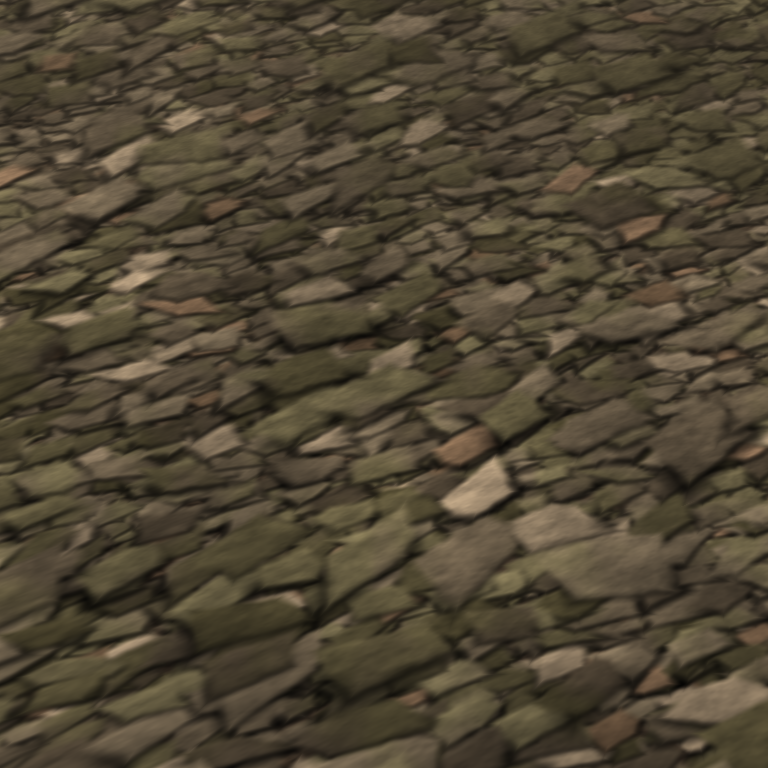
Reproduce this texture procedurally as a Shadertoy shader.

```glsl
// A slope of broken, mossy slate chips receding into the distance.
// Layers of jittered cells hold random slanted slabs, painted one over another,
// each with a soft shadow below it, a gently lit face and streaky grain.

#define TILT 0.47
#define STRETCH 2.2
#define RECEDE 1.3
#define SOFTNESS 0.0046
#define SHADOW 0.80
#define MOSS 0.60
#define GRAIN 0.50
#define EXPOSURE 1.08
#define LAYERS 6

float hash(vec2 p) {
    vec3 q = fract(vec3(p.xyx) * 0.1031);
    q += dot(q, q.yzx + 33.33);
    return fract((q.x + q.y) * q.z);
}

float noise(vec2 p) {
    vec2 i = floor(p), f = fract(p);
    f = f * f * (3.0 - 2.0 * f);
    return mix(mix(hash(i), hash(i + vec2(1, 0)), f.x),
               mix(hash(i + vec2(0, 1)), hash(i + vec2(1, 1)), f.x), f.y);
}

float fbm(vec2 p) {
    return 0.55 * noise(p) + 0.3 * noise(p * 2.1 + 7.0) + 0.15 * noise(p * 4.3 + 3.0);
}

// Turns a point clockwise by an angle
vec2 turn(vec2 p, float a) {
    return vec2(cos(a) * p.x + sin(a) * p.y, cos(a) * p.y - sin(a) * p.x);
}

// Signed distance to a skewed four-sided slab with one corner broken off
float slab(vec2 p, vec2 seed, float radius) {
    float d = length(p) - 0.95;
    float skew = 0.9 * (hash(seed + 5.7) - 0.35);
    for (int k = 0; k < 5; k++) {
        float h = hash(seed + float(k) * 3.17 + 11.0);
        float side = 1.5708 * float(k) + (h - 0.5) * 0.55;
        // The short ends lean, the long sides stay along the bedding
        side += (k == 0 || k == 2) ? skew : 0.0;
        float reach = radius * (0.75 + 0.45 * fract(h * 17.0));
        if (k == 4) {
            side = 6.283 * h;
            reach = radius * 1.05;
        }
        d = max(d, dot(p, vec2(cos(side), sin(side))) - reach);
    }
    return d;
}

// Grey-brown stone, partly mossy, with a few pale or pinkish chips
vec3 stoneColour(vec2 seed, float patches) {
    float kind = hash(seed + 41.3), tone = hash(seed + 27.9);
    vec3 c = mix(vec3(0.24, 0.205, 0.16), vec3(0.44, 0.385, 0.305), tone);
    vec3 moss = mix(vec3(0.23, 0.215, 0.125), vec3(0.40, 0.375, 0.25), tone);
    c = mix(c, moss, MOSS * smoothstep(0.35, 0.65, patches + 0.5 * (hash(seed + 63.1) - 0.5)));
    if (kind > 0.93) c = mix(vec3(0.46, 0.40, 0.32), vec3(0.60, 0.52, 0.42), tone);
    else if (kind > 0.89) c = mix(vec3(0.36, 0.285, 0.21), vec3(0.48, 0.38, 0.29), tone);
    return c;
}

void mainImage(out vec4 fragColor, in vec2 fragCoord) {
    vec2 uv = fragCoord / iResolution.xy;

    // Ground plane: chips shrink and flatten toward the top
    float depth = 1.0 + RECEDE * uv.y;
    vec2 ground = vec2((uv.x - 0.5) * depth, uv.y + 0.9 * uv.y * uv.y);
    ground.y += 0.35 * (uv.x - 0.5) * uv.y;
    vec2 lie = turn(ground, TILT);

    // Surface detail shared by all layers
    float streaks = fbm(lie * vec2(22.0, 70.0) + 20.0);
    float patches = fbm(ground * 6.0 + 50.0);
    vec2 wobble = vec2(noise(lie * 40.0), noise(lie * 40.0 + 90.0)) - 0.5;

    // Brown earth and crumbs between the chips
    vec3 col = vec3(0.27, 0.22, 0.17) * (0.3 + 1.3 * streaks);

    float sizes[LAYERS] = float[LAYERS](0.027, 0.032, 0.038, 0.046, 0.058, 0.086);
    float shares[LAYERS] = float[LAYERS](0.9, 0.8, 0.65, 0.50, 0.30, 0.16);

    for (int i = 0; i < LAYERS; i++) {
        float size = sizes[i];
        vec2 grid = lie / (size * vec2(STRETCH, 1.0)) + 7.37 * float(i) + 60.0;
        vec2 home = floor(grid);
        float soft = SOFTNESS * depth / size;
        for (int y = -1; y <= 1; y++)
        for (int x = -1; x <= 1; x++) {
            vec2 cell = home + vec2(x, y);
            vec2 seed = cell + 131.0 * float(i);
            if (hash(seed + 2.3) > shares[i]) continue;
            vec2 jitter = vec2(hash(seed + 8.1), hash(seed + 15.6)) - 0.5;
            vec2 p = grid - cell - 0.5 - 0.5 * jitter;

            // Turn each chip slightly about the common direction
            p.x *= STRETCH;
            p = turn(p, 0.5 * (hash(seed + 19.4) - 0.5));
            p.x /= STRETCH;
            float radius = mix(0.34, 0.60, hash(seed + 33.7));
            float d = slab(p + 0.06 * wobble, seed, radius);

            // Shadow falls below the chip, deeper under thicker ones
            float below = smoothstep(0.15, -0.35, p.y + 0.25 * p.x);
            float thick = hash(seed + 71.2);
            float shade = SHADOW * mix(0.45, 1.0, thick) * (0.08 + 0.92 * below);
            col *= 1.0 - shade * smoothstep(0.12 + 0.24 * thick, -0.04, d);

            // Face shading: broad slope of light and a dim lower edge
            float rim = smoothstep(-0.18, 0.02, d);
            float light = 1.0 + 0.18 * p.y + rim * mix(0.04, -0.28, below);
            light *= 1.0 + GRAIN * (streaks - 0.5);
            vec3 face = stoneColour(seed, patches) * light;
            col = mix(col, face, smoothstep(soft, -soft, d));
        }
    }

    // Broad light variation and a faint haze far away
    col *= 0.74 + 0.52 * fbm(ground * 3.5 + 13.0);
    col = mix(col, vec3(0.31, 0.275, 0.22), 0.2 * smoothstep(0.45, 1.0, uv.y));
    fragColor = vec4(clamp(col * EXPOSURE, 0.0, 1.0), 1.0);
}
```
